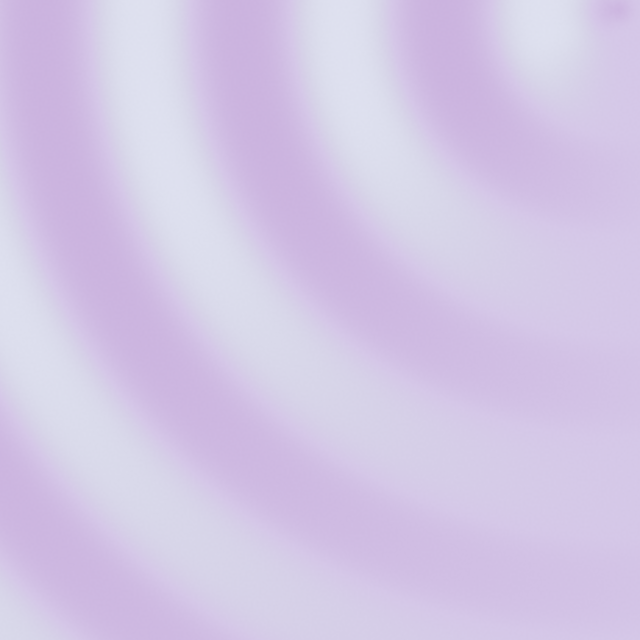
Reproduce this background procedurally as a WebGL 1 fragment shader.

```glsl
precision highp float;
// Soft lilac ripples spreading from a point near the upper right corner.
// A cosine of the radius shapes the rings; their contrast is strongest
// toward the left and melts into a flat lavender as the angle turns down.

uniform vec2 u_resolution;

#define CENTER vec2(0.966, 0.985)
#define RING_PERIOD 0.3138
#define FIRST_DARK_RADIUS 0.276
#define EDGE_SOFTNESS 1.15
#define FADE_START 0.3
#define FADE_END 2.0
#define CORE_RADIUS 0.045
#define GRAIN_SCALE 230.0
#define GRAIN_STRENGTH 0.006
#define PALE_BLUE vec3(0.873, 0.882, 0.939)
#define LAVENDER vec3(0.835, 0.782, 0.908)
#define LILAC vec3(0.796, 0.702, 0.873)

const float TAU = 6.28319;
const vec3 SHOULDER_GREY = vec3(-0.010, 0.004, -0.012);

// Ring height: -1 in the dark troughs, +1 on the pale crests.
float ringWave(float radius) {
  float wave = -cos(TAU * (radius - FIRST_DARK_RADIUS) / RING_PERIOD);
  return 2.0 * smoothstep(-EDGE_SOFTNESS, EDGE_SOFTNESS, wave) - 1.0;
}

// Contrast by the angle away from the leftward direction.
float angularContrast(vec2 offset) {
  float angle = atan(abs(offset.y), -offset.x + 0.00001);
  return 1.0 - smoothstep(FADE_START, FADE_END, angle);
}

vec2 latticeGradient(vec2 cell) {
  float turn = fract(sin(dot(cell, vec2(12.9898, 78.233))) * 43758.5);
  return vec2(cos(TAU * turn), sin(TAU * turn));
}

float gradientNoise(vec2 p) {
  vec2 cell = floor(p);
  vec2 f = p - cell;
  vec2 blend = f * f * (3.0 - 2.0 * f);
  vec2 e = vec2(0.0, 1.0);
  float low = mix(dot(latticeGradient(cell), f),
                  dot(latticeGradient(cell + e.yx), f - e.yx), blend.x);
  float high = mix(dot(latticeGradient(cell + e.xy), f - e.xy),
                   dot(latticeGradient(cell + e.yy), f - e.yy), blend.x);
  return mix(low, high, blend.y);
}

void main() {
  vec2 uv = gl_FragCoord.xy / u_resolution;
  vec2 offset = uv - CENTER;
  float radius = length(offset);
  float wave = ringWave(radius);
  float contrast = angularContrast(offset);

  // Pale crests fade sooner than dark troughs; the core stays dark all round.
  float core = 1.0 - smoothstep(0.0, CORE_RADIUS, radius);
  float crest = max(wave, 0.0) * pow(contrast, 2.0);
  float trough = max(-wave, 0.0) * max(pow(contrast, 0.8), core);

  vec3 color = mix(LAVENDER, PALE_BLUE, crest);
  color = mix(color, LILAC, trough);

  // Slight grey on the shoulders of the crests, then a faint grain.
  color += SHOULDER_GREY * 4.0 * crest * (1.0 - crest);
  color += GRAIN_STRENGTH * gradientNoise(uv * GRAIN_SCALE);
  gl_FragColor = vec4(color, 1.0);
}
```
